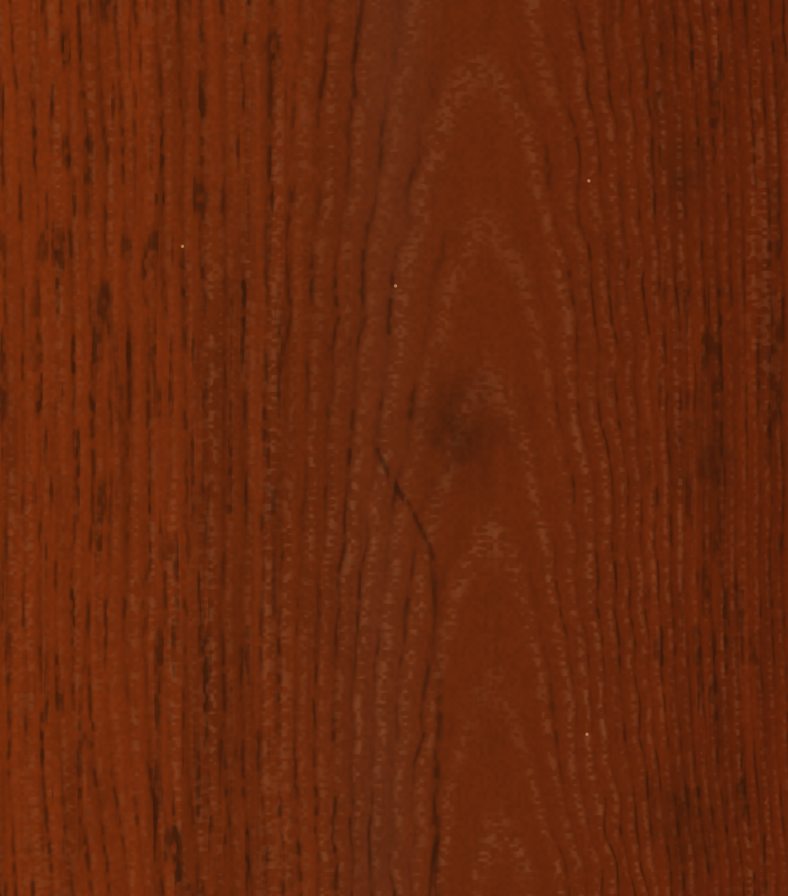
Reproduce this texture procedurally as a Shadertoy shader.

```glsl
// Reddish brown wood board with a cathedral figure: nested pointed rings that
// straighten into vertical grain at both sides. A ring phase places pale
// stippled bands and thin rough pores; knots, tone drift and specks go on top.

const vec3 WOOD_LEFT   = vec3(0.450, 0.168, 0.042);
const vec3 WOOD_CENTRE = vec3(0.405, 0.155, 0.046);
const vec3 WOOD_RIGHT  = vec3(0.392, 0.137, 0.036);
const vec3 PALE_GRAIN  = vec3(0.510, 0.280, 0.155);
const vec3 DARK_PORE   = vec3(0.190, 0.085, 0.035);
const vec3 GREY_SHEEN  = vec3(0.390, 0.195, 0.110);
const vec3 SPECK       = vec3(0.780, 0.580, 0.380);

const float RING_PERIOD = 0.18;   // distance between arch tips
const float TOP_ARCH    = 0.948;  // height of the highest tip
const float LEFT_STEEP  = 19.0;
const float RIGHT_STEEP = 33.0;
const float TIP_SLOPE   = 0.75;   // makes the tips pointed
const float FIGURE_WIDTH = 0.21;  // reach of the arches from their axis
const float SPECK_CELL  = 0.125;
const float SPECK_CHANCE = 0.09;

float hash(vec2 p) {
    vec3 q = fract(vec3(p.xyx) * 0.1031);
    q += dot(q, q.yzx + 33.33);
    return fract((q.x + q.y) * q.z);
}

float noise(vec2 p) {
    vec2 cell = floor(p), f = fract(p);
    f = f * f * (3.0 - 2.0 * f);
    float low  = mix(hash(cell), hash(cell + vec2(1, 0)), f.x);
    float high = mix(hash(cell + vec2(0, 1)), hash(cell + vec2(1, 1)), f.x);
    return mix(low, high, f.y);
}

float bell(float x, float width) {
    return exp(-x * x / (width * width));
}

// Soft line around every whole number of the phase
float ringLine(float phase, float width) {
    return bell(abs(fract(phase + 0.5) - 0.5), width);
}

// Dark, ragged spot, taller than wide
float knot(vec2 p, vec2 centre, float radius) {
    vec2 d = (p - centre) * vec2(1.0, 0.8) / radius;
    float ragged = noise(p * vec2(70.0, 55.0)) + 0.5 * noise(p * vec2(170.0, 110.0));
    return exp(-dot(d, d)) * ragged;
}

void mainImage(out vec4 fragColor, in vec2 fragCoord) {
    vec2 p = fragCoord / iResolution.y;
    float pixel = 1.0 / iResolution.y;

    // Ring phase: arches near the axis, upright lines away from it
    float axis = 0.535 + 0.025 * (1.0 - p.y) + 0.018 * (noise(vec2(p.y * 6.0, 3.0)) - 0.5);
    float side = p.x - axis;
    float outer = smoothstep(0.10, 0.26, abs(side));
    side += mix(0.010, 0.002, outer) * (noise(p * vec2(25.0, 28.0)) - 0.5);
    float d = abs(side);
    float steep = side < 0.0 ? LEFT_STEEP : RIGHT_STEEP;
    float rise = steep * d * d / (1.0 + 1.5 * d) + TIP_SLOPE * (sqrt(d * d + 0.0003) - 0.0173);
    float wobble = noise(p * vec2(9.0, 4.0)) - 0.5;
    float phase = ((p.y - TOP_ARCH) * bell(d, FIGURE_WIDTH) + rise) / RING_PERIOD + 0.45 * wobble;
    float leg = smoothstep(0.025, 0.09, d);

    // Base tone drifts from orange at the left to dark red at the right
    float drift = 0.10 * (noise(p * vec2(5.0, 2.0) + 7.0) - 0.5);
    vec3 col = mix(WOOD_LEFT, WOOD_CENTRE, smoothstep(0.05, 0.42, p.x + drift));
    col = mix(col, WOOD_RIGHT, smoothstep(0.50, 0.85, p.x + drift));
    float sheen = bell(p.x - 0.43 + drift * 0.3, 0.045);
    col = mix(col, GREY_SHEEN, sheen * (0.20 + 0.40 * abs(p.y - 0.5)));

    // Upright streaks
    float x = p.x + 0.004 * noise(vec2(p.x * 6.0, p.y * 4.0));
    float broad = noise(vec2(x * 62.0, p.y * 2.0));
    float fine = noise(vec2(x * 190.0, p.y * 10.0));
    col *= 1.0 + (0.15 * (broad - 0.5) + 0.12 * (fine - 0.5)) * (0.2 + 0.8 * outer);

    // Pale bands and grain lines, broken into short stipples
    float stipple = smoothstep(0.40, 0.72, noise(p * vec2(170.0, 250.0) + 11.0) * 0.65
                  + noise(p * vec2(100.0, 130.0)) * 0.35);
    float patchy = 0.45 + 0.9 * noise(vec2(phase * 0.8, p.y * 5.0));
    float band = ringLine(phase, mix(0.15, 0.20, leg)) * patchy * mix(0.50, 0.30, outer);
    float threads = smoothstep(0.50, 0.85, noise(vec2(x * 105.0 + 70.0, p.y * 3.0)));
    float pale = band * (0.15 + 0.85 * stipple) + threads * stipple * (0.06 + 0.20 * outer);
    col = mix(col, PALE_GRAIN, clamp(pale, 0.0, 0.7));

    // Thin rough pores beside the bands and along the straight grain
    float rough = smoothstep(0.25, 0.70, noise(p * vec2(190.0, 95.0) + 31.0));
    float dash = 0.25 + 0.75 * smoothstep(0.35, 0.75, noise(vec2(phase * 2.0, p.y * 22.0)));
    float pore = ringLine(phase - 0.34, mix(0.10, 0.15, outer)) * leg * dash * 0.50;
    float streak = smoothstep(0.58, 0.88, noise(vec2(x * 165.0 + 40.0, p.y * 18.0)));
    float group = smoothstep(0.25, 0.70, noise(vec2(x * 45.0, p.y * 1.5) + 5.0));
    pore += streak * group * (0.07 + 0.40 * outer);

    // One dark seam that bends below the middle and runs down to the edge
    float seamX = mix(0.487, 0.418, smoothstep(0.36, 0.52, p.y))
                + 0.008 * (noise(vec2(p.y * 14.0, 9.0)) - 0.5);
    float seam = bell(p.x - seamX, 0.0045) * (1.0 - smoothstep(0.50, 0.54, p.y));
    pore += seam * (0.20 + 0.40 * noise(vec2(4.0, p.y * 18.0)));
    col = mix(col, DARK_PORE, clamp(pore * (0.35 + 0.75 * rough), 0.0, 0.7));

    // Knots
    float knots = knot(p, vec2(0.514, 0.518), 0.045) + knot(p, vec2(0.788, 0.490), 0.034)
                + 0.6 * knot(p, vec2(0.762, 0.805), 0.032)
                + 0.6 * knot(p, vec2(0.762, 0.090), 0.040);
    col = mix(col, DARK_PORE, clamp(knots * 0.45, 0.0, 0.6));

    // Faint mottling and rare bright specks
    col *= 1.0 + 0.09 * (noise(p * vec2(240.0, 220.0)) - 0.5);
    vec2 cell = floor(p / SPECK_CELL);
    vec2 spot = (cell + 0.15 + 0.7 * vec2(hash(cell + 3.1), hash(cell + 8.7))) * SPECK_CELL;
    float speck = 1.0 - smoothstep(0.001, 0.001 + 1.5 * pixel, length(p - spot));
    col = mix(col, SPECK, 0.75 * speck * step(hash(cell + 21.0), SPECK_CHANCE));

    fragColor = vec4(col, 1.0);
}
```
